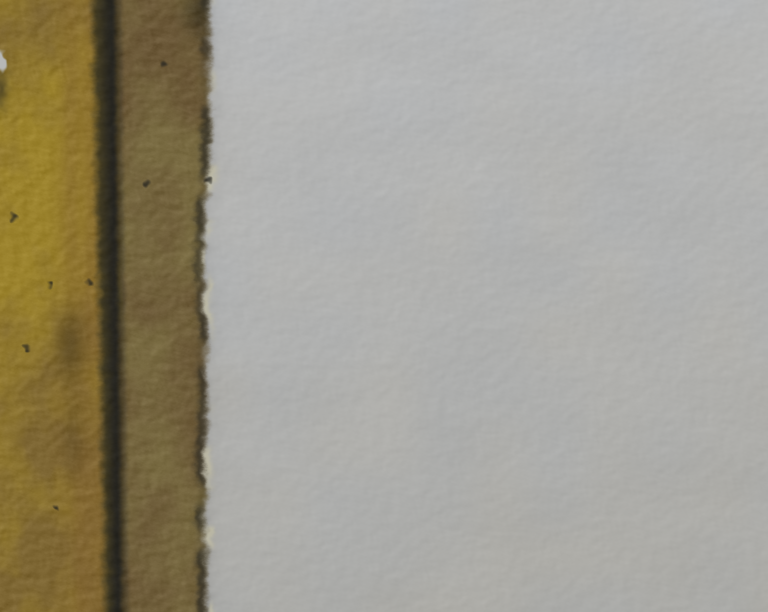
Reproduce this texture procedurally as a Shadertoy shader.

```glsl
// Weathered ochre panel with a dark groove and ragged edge beside a pale grey plaster wall.

// Layout, in units of the canvas height
const float GROOVE_LEFT_BOTTOM = 0.171;
const float GROOVE_LEFT_TOP = 0.151;
const float GROOVE_RIGHT_BOTTOM = 0.204;
const float GROOVE_RIGHT_TOP = 0.193;
const float PANEL_EDGE = 0.331;
const float EDGE_RAGGED = 0.009;
const float EDGE_JITTER = 0.011;

// Colours
const vec3 WALL_TOP = vec3(0.712, 0.716, 0.715);
const vec3 WALL_BOTTOM = vec3(0.668, 0.667, 0.652);
const vec3 OCHRE_BRIGHT = vec3(0.605, 0.510, 0.175);
const vec3 OCHRE_DEEP = vec3(0.490, 0.400, 0.200);
const vec3 RUST = vec3(0.505, 0.390, 0.195);
const vec3 STRIP_OLIVE = vec3(0.470, 0.415, 0.255);
const vec3 STRIP_BROWN = vec3(0.415, 0.340, 0.215);
const vec3 GROOVE_DARK = vec3(0.150, 0.145, 0.125);
const vec3 GROOVE_SOFT = vec3(0.270, 0.240, 0.135);
const vec3 CHIP_CREAM = vec3(0.755, 0.740, 0.650);

// Texture strength
const float WALL_RELIEF = 0.034;
const float PANEL_RELIEF = 0.095;

// Specks: position and radius
const int SPECK_COUNT = 8;
const vec3 SPECKS[SPECK_COUNT] = vec3[](
    vec3(0.240, 0.701, 0.009), vec3(0.023, 0.645, 0.008),
    vec3(0.081, 0.536, 0.007), vec3(0.147, 0.537, 0.007),
    vec3(0.338, 0.705, 0.008), vec3(0.270, 0.898, 0.007),
    vec3(0.093, 0.172, 0.007), vec3(0.043, 0.430, 0.007));

float hash(vec2 p) {
    vec3 q = fract(vec3(p.xyx) * 0.1031);
    q += dot(q, q.yzx + 33.33);
    return fract((q.x + q.y) * q.z);
}

float noise(vec2 p) {
    vec2 i = floor(p), f = fract(p);
    f = f * f * (3.0 - 2.0 * f);
    return mix(mix(hash(i), hash(i + vec2(1, 0)), f.x),
               mix(hash(i + vec2(0, 1)), hash(i + vec2(1, 1)), f.x), f.y);
}

float fbm(vec2 p) {
    float sum = 0.0, amp = 0.5;
    for (int i = 0; i < 4; i++) {
        sum += amp * noise(p);
        p = mat2(1.6, 1.2, -1.2, 1.6) * p + 7.3;
        amp *= 0.5;
    }
    return sum / 0.9375;
}

// Slope of a rough surface lit from the upper left
float relief(vec2 p) {
    vec2 q = p * vec2(66.0, 88.0);
    return fbm(q) - fbm(q + vec2(-0.35, 0.45));
}

float blob(vec2 p, vec2 center, vec2 size) {
    vec2 d = (p - center) / size;
    return exp(-dot(d, d));
}

vec3 wallColor(vec2 p, float bump) {
    float light = p.y - 0.14 * (p.x - 0.8);
    vec3 col = mix(WALL_BOTTOM, WALL_TOP, light);
    col += 0.026 * (fbm(p * vec2(8.0, 14.0)) - 0.5);
    col += vec3(0.010, 0.003, -0.010) * (noise(p * 11.0 + 20.0) - 0.5);
    return col + WALL_RELIEF * bump;
}

vec3 panelColor(vec2 p, float bump, float jitter) {
    // Broad ochre face, brightest above the middle
    float glow = smoothstep(0.10, 0.70, p.y) * (1.0 - 0.6 * smoothstep(0.80, 1.0, p.y));
    float cloud = 1.5 * (fbm(p * vec2(15.0, 11.0)) - 0.5);
    vec3 face = mix(OCHRE_DEEP, OCHRE_BRIGHT, clamp(glow + cloud, 0.0, 1.0));
    float rust = smoothstep(0.07, 0.15, p.x) * (0.35 + noise(vec2(p.x * 45.0, p.y * 6.0)));
    face = mix(face, RUST, 0.65 * clamp(rust, 0.0, 1.0));
    vec2 ragged = p + vec2(0.8, 1.2) * jitter;
    face *= 1.0 - 0.25 * blob(ragged, vec2(0.115, 0.435), vec2(0.022, 0.055));
    face *= 1.0 - 0.13 * blob(ragged, vec2(0.12, 0.29), vec2(0.018, 0.06));

    // Narrow brown strip
    float brown = 0.40 + 1.7 * (fbm(p * vec2(16.0, 12.0) + 11.0) - 0.5);
    brown += 0.5 * smoothstep(0.84, 1.0, p.y) + 0.3 * smoothstep(0.15, 0.0, p.y);
    vec3 strip = mix(STRIP_OLIVE, STRIP_BROWN, clamp(brown, 0.0, 1.0));
    strip *= 1.0 - 0.35 * blob(ragged, vec2(0.325, 0.98), vec2(0.025, 0.035));

    // Groove: feathered and ragged on the left, deepest near the right
    float left = mix(GROOVE_LEFT_BOTTOM, GROOVE_LEFT_TOP, p.y) + 0.9 * jitter;
    float right = mix(GROOVE_RIGHT_BOTTOM, GROOVE_RIGHT_TOP, p.y) + 0.5 * jitter;
    vec3 col = mix(face, strip, smoothstep(right - 0.006, right + 0.004, p.x));
    float groove = smoothstep(left - 0.009, left + 0.010, p.x)
                 * (1.0 - smoothstep(right - 0.012, right + 0.012, p.x));
    vec3 depth = mix(GROOVE_SOFT, GROOVE_DARK, smoothstep(left, right - 0.010, p.x));
    col = mix(col, depth, groove);
    return col + PANEL_RELIEF * bump * (1.0 - 0.5 * groove);
}

void mainImage(out vec4 fragColor, in vec2 fragCoord) {
    vec2 p = fragCoord / iResolution.y;
    float bump = relief(p);
    float jitter = EDGE_JITTER * (fbm(p * vec2(55.0, 75.0) + 31.0) - 0.5);

    // Feathered boundary with a broken dark rim and pale chips
    float edge = PANEL_EDGE + 0.007 * smoothstep(0.6, 0.8, p.y)
               - 0.005 * blob(p, vec2(p.x, 0.59), vec2(1.0, 0.06))
               + EDGE_RAGGED * (fbm(vec2(3.0, p.y * 20.0)) - 0.5);
    float d = p.x - edge + 1.3 * jitter;
    vec3 wall = wallColor(p, bump);
    wall *= 1.0 - 0.13 * exp(-max(d, 0.0) / 0.012);
    vec3 col = mix(panelColor(p, bump, jitter), wall, smoothstep(-0.006, 0.013, d));
    float broken = smoothstep(0.25, 0.75, noise(vec2(p.x * 30.0, p.y * 26.0)));
    float rim = exp(-pow((d + 0.003) / 0.008, 2.0));
    col = mix(col, GROOVE_DARK, rim * (0.15 + 0.5 * broken));
    float chip = smoothstep(0.45, 0.8, noise(vec2(p.x * 40.0, p.y * 24.0 + 9.0)));
    col = mix(col, CHIP_CREAM, 0.8 * chip * exp(-pow((d - 0.010) / 0.007, 2.0)));

    // Small pits, and a chipped patch on the left border
    vec2 q = p + 0.009 * (vec2(noise(p * 110.0), noise(p * 110.0 + 40.0)) - 0.5);
    for (int i = 0; i < SPECK_COUNT; i++) {
        float pit = 1.0 - smoothstep(0.1, 1.0, length(q - SPECKS[i].xy) / SPECKS[i].z);
        col = mix(col, GROOVE_DARK, 0.75 * pit);
    }
    col = mix(col, GROOVE_SOFT, 0.75 * blob(q, vec2(0.0, 0.855), vec2(0.012, 0.030)));
    col = mix(col, WALL_TOP, smoothstep(0.2, 0.7, blob(q, vec2(0.0, 0.898), vec2(0.010, 0.018))));

    fragColor = vec4(clamp(col, 0.0, 1.0), 1.0);
}
```
